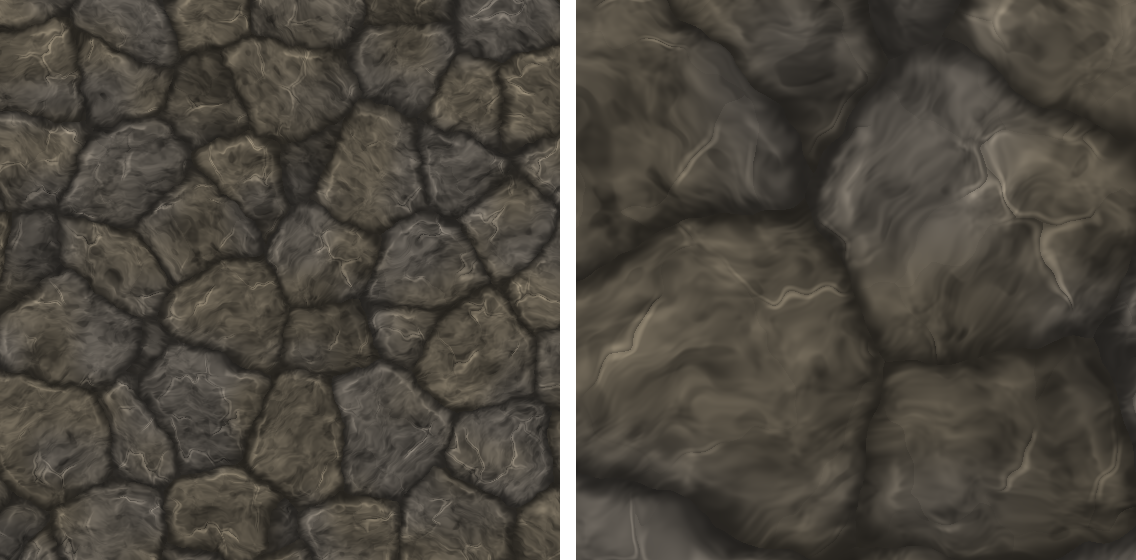
Left, the full canvas; right, a detail of the centre.
A three.js fragment shader for this texture:

```glsl
// Weathered cobblestones: a weighted Voronoi pattern gives tightly packed stones
// of mixed size with narrow dark joints; a second, finer one chips each face into
// facets with thin broken light edges over a brushed, pitted surface.
varying vec2 vUv;

const float STONES_ACROSS = 6.4;
const float JITTER = 0.86;
const float SIZE_SPREAD = 0.5;        // how far large stones push small ones
const float CORNER_SHARPNESS = 24.0;
const float FACETS_PER_STONE = 2.1;
const float STONE_VALUE = 0.326;
const float JOINT_VALUE = 0.178;
const float GRAIN = 0.2;
const float FINE_GRAIN = 0.24;
const float RIM_LIGHT = 0.14;
const float CHIP_LIGHT = 0.12;
const vec2 LIGHT_DIR = vec2(-0.5, 0.866);
const vec3 WARM_TINT = vec3(1.02, 0.94, 0.80);
const vec3 COOL_TINT = vec3(0.99, 0.935, 0.86);

struct Cell {
  float edge;      // rounded distance to the border
  vec2 id;
  vec2 toCenter;
  vec2 inward;     // direction away from the nearby border
};

float hash(vec2 p) {
  vec3 q = fract(p.xyx * 0.1031);
  q += dot(q, q.yzx + 33.33);
  return fract((q.x + q.y) * q.z);
}

float noise(vec2 p) {
  vec2 i = floor(p);
  vec2 f = fract(p);
  vec2 u = f * f * (3.0 - 2.0 * f);
  vec2 e = vec2(1.0, 0.0);
  return mix(mix(hash(i), hash(i + e), u.x),
             mix(hash(i + e.yx), hash(i + e.xx), u.x), u.y);
}

float fbm(vec2 p) {
  float sum = 0.0;
  float amp = 0.457;
  for (int i = 0; i < 3; i++) {
    sum += amp * noise(p);
    p = mat2(1.6, 1.2, -1.2, 1.6) * p + 7.3;
    amp *= 0.7;
  }
  return sum;
}

vec2 warp(vec2 p) {
  return vec2(noise(p), noise(p + 41.7)) - 0.5;
}

float sizeOf(vec2 id) { return hash(id + 91.0); }

vec2 siteOf(vec2 id) {
  return id + 0.5 + JITTER * (vec2(hash(id + 13.0), hash(id + 57.0)) - 0.5);
}

// Weighted Voronoi cell; borders are blended so that corners come out round.
Cell cellAt(vec2 p) {
  vec2 base = floor(p);
  Cell c;
  float nearest = 100.0;
  for (int j = -2; j <= 2; j++) for (int i = -2; i <= 2; i++) {
    vec2 id = base + vec2(float(i), float(j));
    vec2 r = siteOf(id) - p;
    float d = dot(r, r) - SIZE_SPREAD * sizeOf(id);
    if (d < nearest) { nearest = d; c.id = id; c.toCenter = r; }
  }
  float total = 0.0001;
  vec2 push = vec2(0.0);
  for (int j = -2; j <= 2; j++) for (int i = -2; i <= 2; i++) {
    vec2 id = base + vec2(float(i), float(j));
    vec2 r = siteOf(id) - p;
    vec2 across = c.toCenter - r;
    float span = length(across);
    if (span > 0.001) {
      float gap = (dot(r, r) - SIZE_SPREAD * sizeOf(id) - nearest) / (2.0 * span);
      float w = exp(-CORNER_SHARPNESS * gap);
      total += w;
      push += w * across / span;
    }
  }
  c.edge = -log(total) / CORNER_SHARPNESS;
  c.inward = push / total;
  return c;
}

void main() {
  vec2 p = vUv * STONES_ACROSS;
  vec2 bent = p + 0.16 * warp(p * 2.1) + 0.06 * warp(p * 6.5) + 0.025 * warp(p * 15.0);
  Cell stone = cellAt(bent);
  float sunk = 1.0 - smoothstep(0.08, 0.24, sizeOf(stone.id));

  // Brushed surface, turned its own way on every stone
  float angle = 2.0 * (hash(stone.id + 5.0) - 0.5);
  float cs = cos(angle), sn = sin(angle);
  vec2 q = mat2(cs, -sn, sn, cs) * -stone.toCenter + stone.id * 3.7;
  float grain = fbm(q * vec2(2.2, 4.0) + 0.5 * warp(q * 3.0));
  float fine = fbm(q * vec2(6.5, 12.0) + 1.2 * warp(q * 5.0) + 30.0);
  float pits = smoothstep(0.66, 0.85, noise(q * vec2(9.0, 14.0) + 83.0));

  // Chipped facets with thin, broken light edges
  vec2 chipped = q + 0.16 * warp(q * 3.5) + 0.09 * warp(q * 10.0);
  Cell facet = cellAt(chipped * FACETS_PER_STONE);
  float chipGate = smoothstep(0.5, 0.72, noise(q * 3.8 + 17.0));
  float chipLine = 1.0 - smoothstep(0.0, 0.045, abs(facet.edge - 0.03));
  float chipShade = exp(-abs(facet.edge) * 11.0) * dot(facet.inward, LIGHT_DIR);

  float value = STONE_VALUE + 0.03 * (hash(stone.id + 29.0) - 0.5);
  value += GRAIN * (grain - 0.5) + FINE_GRAIN * (fine - 0.5);
  value += 0.04 * (hash(facet.id + 3.0) - 0.5) - 0.05 * pits;
  value += chipGate * (CHIP_LIGHT * chipLine * (0.4 + fine) - 0.07 * chipShade);

  // Rounded shoulder and worn rim
  float facing = dot(-stone.inward, LIGHT_DIR);
  float rim = exp(-pow((stone.edge - 0.105 - 0.07 * (fine - 0.5)) / 0.02, 2.0));
  float rimGate = smoothstep(0.42, 0.68, noise(p * 4.5 + 63.0));
  value += 0.025 * facing * (1.0 - smoothstep(0.08, 0.35, stone.edge));
  value += RIM_LIGHT * rim * rimGate * (0.6 + 0.4 * facing);
  value *= mix(1.0, 0.8, sunk);

  // Narrow dark joints with a soft shadow beside them
  float joint = JOINT_VALUE + 0.09 * (fine - 0.5);
  float body = smoothstep(-0.005, 0.09, stone.edge + 0.05 * (fine - 0.5));
  value = mix(joint, value, body);
  value *= mix(0.92, 1.0, smoothstep(0.04, 0.2, stone.edge));

  float cool = smoothstep(0.3, 0.7, 0.6 * noise(p * 1.7 + 8.0) + 0.4 * hash(stone.id + 71.0));
  gl_FragColor = vec4(max(value, 0.13) * mix(WARM_TINT, COOL_TINT, cool), 1.0);
}
```
